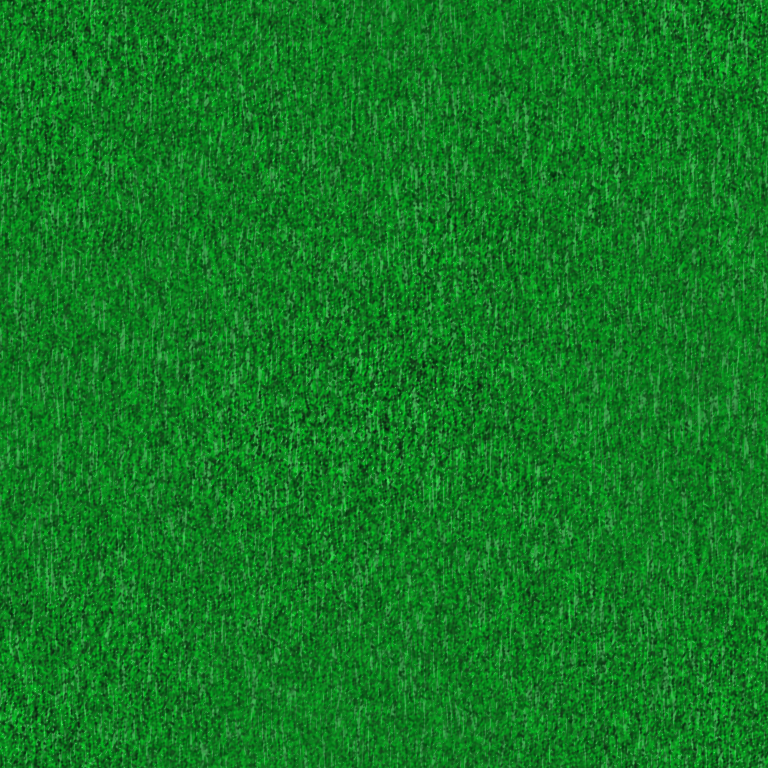
Reproduce this texture procedurally as a Shadertoy shader.

```glsl
// Dense green turf seen as fine vertical fibres. Staggered streak noise and
// small turned grain set the brightness, some thin fibres are bleached pale,
// and slow patches make the pile rougher in some areas and calmer in others.

#define FIBRE_COLUMNS 410.0
#define FIBRE_ROWS 46.0
#define GRAIN_SCALE vec2(400.0, 330.0)
#define GRAIN_TURN 0.55
#define MEAN_GREEN 0.472
#define LONG_AMOUNT 0.15
#define SHORT_AMOUNT 0.20
#define GRAIN_AMOUNT 0.36
#define PALE_TINT vec3(0.17, 0.07, 0.16)

const float TAU = 6.2831853;

float hash(vec2 p) {
    vec3 q = fract(p.xyx * 0.1031);
    q += dot(q, q.yzx + 33.33);
    return fract((q.x + q.y) * q.z);
}

float valueNoise(vec2 p) {
    vec2 cell = floor(p);
    vec2 f = smoothstep(0.0, 1.0, p - cell);
    float bottom = mix(hash(cell), hash(cell + vec2(1.0, 0.0)), f.x);
    float top = mix(hash(cell + vec2(0.0, 1.0)), hash(cell + vec2(1.0)), f.x);
    return mix(bottom, top, f.y);
}

// One fibre column: smooth noise along y with its own phase and stretch.
float fibre(float column, float y, float seed) {
    float stretch = mix(0.7, 1.4, hash(vec2(column, seed + 5.0)));
    float t = y * stretch + 40.0 * hash(vec2(column, seed));
    float row = floor(t);
    float f = smoothstep(0.0, 1.0, t - row);
    vec2 id = vec2(column + seed, row + 17.0);
    return mix(hash(id), hash(id + vec2(0.0, 1.0)), f);
}

// Blends neighbouring columns so that the fibre edges stay soft.
float streaks(vec2 p, float seed) {
    float column = floor(p.x);
    float f = smoothstep(0.0, 1.0, p.x - column);
    return mix(fibre(column, p.y, seed), fibre(column + 1.0, p.y, seed), f);
}

// Large patches: rough near the corners and centre, calmer between them.
float roughness(vec2 uv) {
    vec2 warp = vec2(valueNoise(uv * 5.0), valueNoise(uv * 5.0 + 31.0)) - 0.5;
    vec2 p = TAU * (uv + 0.16 * warp);
    float patches = 0.5 + 0.5 * cos(p.x) * cos(p.y);
    float mottling = valueNoise(uv * 14.0 + 9.0) - 0.5;
    return mix(0.78, 1.22, patches) + 0.2 * mottling;
}

void mainImage(out vec4 fragColor, in vec2 fragCoord) {
    vec2 uv = fragCoord / iResolution.xy;
    float rough = roughness(uv);

    // Fibres bend slightly; grain is turned away from the canvas axes.
    float bend = 0.006 * (valueNoise(uv * 18.0 + 3.0) - 0.5);
    vec2 fibreUv = (uv + vec2(bend, 0.0)) * vec2(FIBRE_COLUMNS, FIBRE_ROWS);
    float c = cos(GRAIN_TURN);
    float s = sin(GRAIN_TURN);
    vec2 grainUv = (mat2(c, s, -s, c) * uv + 1.0) * GRAIN_SCALE;

    // Brightness from long fibres, short fibres and grain.
    float longFibre = streaks(fibreUv, 11.0) - 0.5;
    float shortFibre = streaks(fibreUv * vec2(1.0, 2.8) + 7.3, 53.0) - 0.5;
    float grain = valueNoise(grainUv) - 0.5;
    float tone = LONG_AMOUNT * longFibre + SHORT_AMOUNT * shortFibre
               + GRAIN_AMOUNT * grain;
    float green = MEAN_GREEN + rough * tone;

    // Green ramp with a slight drift in saturation.
    float drift = valueNoise(grainUv * 0.9 + 71.0) - 0.5;
    vec3 color = vec3(0.05 + 0.08 * drift,
                      green,
                      0.05 + 0.14 * green + 0.05 * drift);

    // Thin bleached fibres and scattered pale specks, lost in the shadows.
    float paleFibre = smoothstep(0.64, 0.86, streaks(fibreUv + 3.7, 97.0));
    float speck = smoothstep(0.76, 0.95, valueNoise(grainUv + 137.0));
    float lit = smoothstep(0.28, 0.55, green);
    color += PALE_TINT * lit * max(paleFibre, speck * rough);

    fragColor = vec4(clamp(color, 0.0, 1.0), 1.0);
}
```
